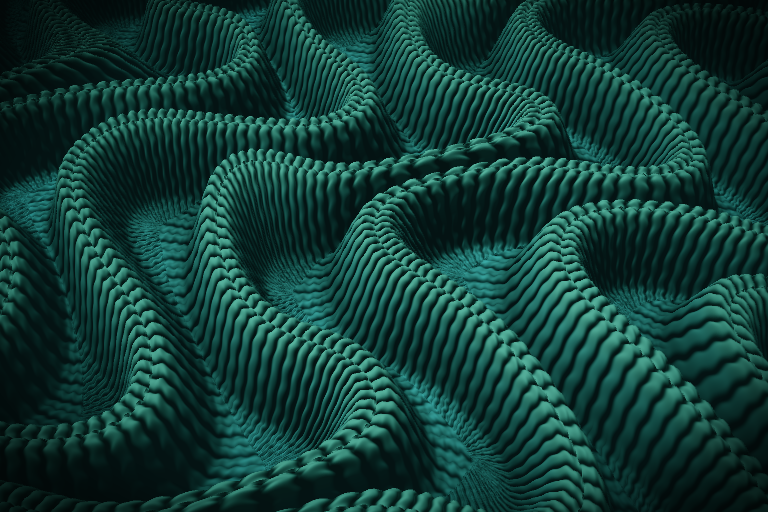
This texture is drawn by a Shadertoy shader. Its source:

```glsl
// Brain coral under dim teal light: meandering ribbed ridges seen at a slant.
// Ridges are sine-generated meanders with closed-form arc length, so ribs keep
// an even spacing along them; the resulting height field is ray marched.

const float GROUND_SCALE  = 1.36;
const float RIDGE_HEIGHT  = 0.56;
const float RIDGE_SPACING = 1.75;
const float RIB_FREQUENCY = 8.3;    // ribs per unit of ridge length
const float RIB_DEPTH     = 0.04;
const float BEND          = 1.15;   // largest turn of a meander, radians
const float AXIS_TILT     = 0.42;   // lean of the ridges across the view
const float CAMERA_PITCH  = 0.76;
const float CAMERA_DIST   = 7.0;
const float FOCAL         = 1.72;
const float EXPOSURE      = 2.1;
const int   MARCH_STEPS   = 26;
const int   SAMPLES       = 2;
const vec3  DEEP_TEAL     = vec3(0.015, 0.075, 0.075);
const vec3  TEAL_RANGE    = vec3(0.30, 0.65, 0.60);
const vec3  CREST_TINT    = vec3(1.12, 0.98, 0.93);
const vec3  LIGHT_DIR     = vec3(-0.26, 0.93, 0.24);
const float PI            = 3.14159265;

mat2 rotation(float a) {
    float c = cos(a), s = sin(a);
    return mat2(c, s, -s, c);
}

// Point on a meander at arc length s (Bessel series for BEND)
vec2 meander(float s) {
    float c = cos(s), k = sin(s);
    return vec2(-0.97 * c - 0.019 * (4.0 * c * c - 3.0) * c,
                0.696 * s + 0.296 * k * c);
}

vec2 meanderTangent(float s) {
    float a = BEND * sin(s);
    return vec2(sin(a), cos(a));
}

// Nearest ridge line: distance, arc length, side of the line
vec3 nearestRidge(vec2 p) {
    float column = floor(p.x / RIDGE_SPACING + 0.5);
    float best = 1e3, arc = 0.0;
    vec2 origin = vec2(0.0);
    for (int i = -1; i <= 1; i++) {
        float id = column + float(i);
        vec2 start = vec2(id * RIDGE_SPACING, 0.95 * sin(id * 12.9 + 0.5));
        vec2 q = p - start;
        float s0 = q.y / 0.696;
        for (int j = -3; j <= 3; j++) {
            float s = s0 + 0.5 * float(j);
            vec2 r = q - meander(s), t = meanderTangent(s);
            float a = clamp(dot(r, t), -0.27, 0.27);
            float d = length(r - a * t);
            if (d < best) { best = d; arc = s + a; origin = start; }
        }
    }
    // Newton steps to the foot point, allowing for curvature
    float across = 0.0;
    for (int k = 0; k < 3; k++) {
        vec2 r = p - origin - meander(arc), t = meanderTangent(arc);
        across = r.x * t.y - r.y * t.x;
        float stretch = max(1.0 - BEND * cos(arc) * across, 0.35);
        arc += clamp(dot(r, t) / stretch, -0.2, 0.2);
    }
    return vec3(length(p - origin - meander(arc)), arc, sign(across));
}

// Coral surface: height, rib profile, distance from the crest line
vec3 coral(vec2 ground) {
    vec2 p = rotation(AXIS_TILT) * ground * GROUND_SCALE + vec2(0.4, 0.9);
    p += 0.36 * sin(1.25 * p.yx + vec2(0.6, 2.1));
    p += 0.11 * sin(2.7 * p.yx + vec2(4.0, 1.3));
    vec3 ridge = nearestRidge(p);
    float d = ridge.x;

    // Ribs are staggered on both sides and split finely on the floor
    float phase = PI * (ridge.y * RIB_FREQUENCY + 0.15 * ridge.z);
    phase += 0.25 * sin(9.0 * d + 3.0 * ridge.y) + 0.16 * sin(55.0 * d + 5.0 * ridge.y);
    float onFloor = smoothstep(0.42, 0.65, d);
    float rib = mix(abs(sin(phase)), abs(sin(2.0 * phase)), 0.6 * onFloor);

    float slope = 1.0 - smoothstep(0.1, 0.56, d);
    float h = RIDGE_HEIGHT * (0.88 * slope + 0.12 * exp(-d * d * 7.0));
    h += RIB_DEPTH * rib * (1.0 - 0.55 * onFloor);
    h += 0.004 * sin(62.0 * d + 2.0 * sin(phase));
    h -= 0.03 * exp(-d * d * 420.0);
    return vec3(h, rib, d);
}

// Lit colour of a surface point; exposure carries the vignette
vec3 shade(vec3 pos, float exposure) {
    vec2 g = pos.xz;
    vec3 c = coral(g);
    float e = 0.01;
    vec3 n = normalize(vec3(c.x - coral(g + vec2(e, 0.0)).x, e,
                            c.x - coral(g + vec2(0.0, e)).x));
    float diffuse = max(dot(n, normalize(LIGHT_DIR)), 0.0);
    float level = clamp(c.x / RIDGE_HEIGHT, 0.0, 1.0);
    float groove = mix(0.15, 1.0, smoothstep(0.1, 0.9, c.y));
    float light = (0.1 + 0.95 * diffuse) * groove * (0.22 + 0.78 * level);

    // Pale sediment in patches of the valley floor
    float patches = 0.55 + 0.45 * sin(1.9 * g.x + 1.3 * sin(1.3 * g.y)) * sin(1.7 * g.y + 0.8);
    float grain = 0.75 + 0.25 * sin(43.0 * g.x + 3.0 * sin(31.0 * g.y)) * sin(57.0 * g.y);
    float sediment = smoothstep(0.42, 0.72, c.z) * patches * grain;
    light += 0.75 * sediment * (0.4 + 0.6 * c.y) * (0.2 + 0.8 * diffuse);

    light = 1.12 * (1.0 - exp(-exposure * max(light - 0.05, 0.0)));
    vec3 color = DEEP_TEAL + TEAL_RANGE * pow(vec3(light), vec3(1.65, 1.08, 1.12));
    color *= mix(vec3(1.0), CREST_TINT, smoothstep(0.7, 1.0, level));
    return color * mix(vec3(1.0), vec3(0.85, 1.03, 1.1), sediment);
}

vec3 render(vec2 uv, float exposure) {
    float cp = cos(CAMERA_PITCH), sp = sin(CAMERA_PITCH);
    vec3 eye = CAMERA_DIST * vec3(0.0, sp, -cp);
    vec3 ray = normalize(vec3(uv.x, uv.y * cp - FOCAL * sp, uv.y * sp + FOCAL * cp));

    // March between the crest plane and the floor, then bisect
    float near = (eye.y - RIDGE_HEIGHT - RIB_DEPTH) / -ray.y;
    float far = eye.y / -ray.y;
    float stride = (far - near) / float(MARCH_STEPS);
    float t = near;
    for (int i = 0; i < MARCH_STEPS; i++) {
        vec3 p = eye + ray * t;
        if (p.y < coral(p.xz).x) break;
        t += stride;
    }
    for (int i = 0; i < 5; i++) {
        stride *= 0.5;
        vec3 p = eye + ray * (t - stride);
        if (p.y < coral(p.xz).x) t -= stride;
    }
    return shade(eye + ray * t, exposure);
}

void mainImage(out vec4 fragColor, in vec2 fragCoord) {
    vec2 q = (fragCoord / iResolution.xy - 0.5) * vec2(1.0, 0.95);
    float vignette = 1.0 - smoothstep(0.2, 0.72, length(q));
    vec3 color = vec3(0.0);
    for (int i = 0; i < SAMPLES; i++) {
        vec2 jitter = (float(i) - 0.5) * vec2(0.5, 0.45);
        vec2 uv = (fragCoord + jitter - 0.5 * iResolution.xy) / iResolution.y;
        color += render(uv, EXPOSURE * mix(0.2, 1.0, vignette));
    }
    color *= mix(0.4, 1.0, smoothstep(0.0, 0.5, vignette));
    fragColor = vec4(color / float(SAMPLES), 1.0);
}
```
